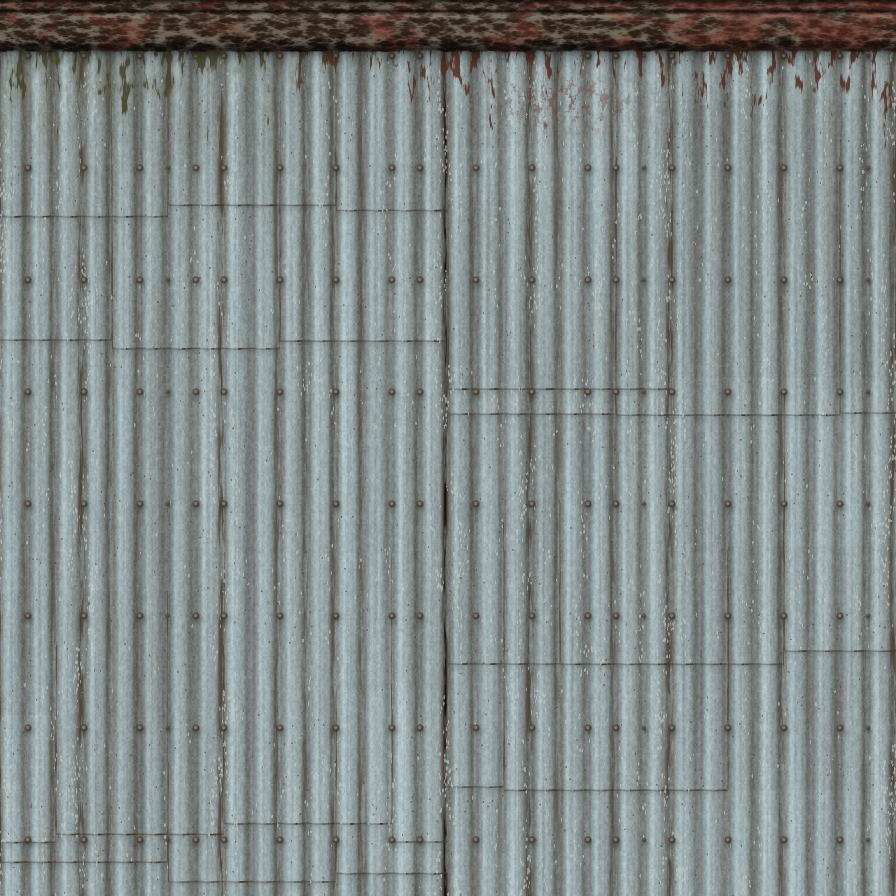
A Shadertoy shader for this texture:

```glsl
// Weathered corrugated cladding: lapped painted sheets, bolt rows and a rusted beam along the top.

vec2 hash2(vec2 p) {
    vec3 q = fract(p.xyx * vec3(.1031, .1030, .0973));
    q += dot(q, q.yzx + 33.33);
    return fract((q.xx + q.yz) * q.zy);
}

// Cellular noise: distance to the nearest point, and that cell's random id
vec2 cells(vec2 p) {
    vec2 base = floor(p), nearest = vec2(9., 0.);
    for (int y = -1; y <= 1; y++)
    for (int x = -1; x <= 1; x++) {
        vec2 cell = base + vec2(x, y), jitter = hash2(cell + 40.);
        float d = length(cell + jitter - p);
        if (d < nearest.x) nearest = vec2(d, hash2(cell + 91.).x);
    }
    return nearest;
}

// Three layers of cellular noise, centred near 0.45
float grime(vec2 p) {
    return .5 * cells(p).x + .3 * cells(p * 2.1 + 7.).x + .2 * cells(p * 4.3 + 19.).x;
}

float bell(float x, float width) { return exp(-x * x / (width * width)); }

void mainImage(out vec4 fragColor, in vec2 fragCoord) {
    vec2 uv = fragCoord / iResolution.xy;
    float px = 1. / iResolution.y;
    float ridge = uv.x * 32.;

    // Lapped sheets: four tiers of seams on each half
    float seam = 0., lapShade = 0., edge = 0., tint = 0.;
    bool right = uv.x > .5;
    for (int i = 0; i < 4; i++) {
        float level = right ? vec4(.567, .528, .264, .112)[i] : vec4(.763, .613, .07, .027)[i];
        float width = right ? .25 : .1875;
        float column = (uv.x + .0625 * float(i)) / width;
        vec2 h = hash2(vec2(floor(column), float(i) + (right ? 17. : 3.)));
        float d = uv.y - level - (h.x - .5) * .026 - .0003 * cos(ridge * 6.2832);
        float shown = step(.12, h.y);
        seam = max(seam, shown * (1. - smoothstep(.0003, .0005 + px, abs(d))));
        lapShade = max(lapShade, shown * step(d, 0.) * exp(-abs(d) / .004));
        float side = min(fract(column), 1. - fract(column)) * width;
        float span = step(0., d) * step(d, .12 + .2 * h.x);
        edge = max(edge, span * (1. - smoothstep(.0003, .0006 + px, side)));
        tint += span * (h.y - .5);
    }

    // Corrugation: 32 ridges, each with a narrow groove and a lit flank
    float k = floor(ridge + .5), f = ridge - k;
    vec2 vary = hash2(vec2(k, 5.));
    float streak = grime(vec2(uv.x * 90., uv.y * 2.)) - .45;
    float shade = .60 - .25 * cos(6.2832 * (f + .1));
    shade -= (.14 + .26 * vary.x) * bell(f + .16, .08);
    shade += .2 * bell(f - .28, .08) - .14 * bell(f - .06, .05) - .1 * bell(f - .42, .04);
    shade += .16 * (vary.y - .5) + .55 * streak + .12 * tint + .06 * (.4 - uv.y);
    vec3 color = mix(vec3(.38, .395, .38), vec3(.66, .725, .735), clamp(shade, 0., 1.1));
    color += .12 * (grime(uv * vec2(220., 90.)) - .45);
    color += .05 * (hash2(floor(uv * vec2(512., 400.))).x - .5);

    // Dirt running down the grooves
    bool dirty = mod(k, 8.) == 0. || mod(k, 16.) == 3.;
    float run = smoothstep(.34, .6, grime(vec2(uv.x * 150., uv.y * 14.)));
    float dirt = bell(f + .1, .13) * run * (dirty ? .9 : .55 * vary.x);
    color = mix(color, vec3(.31, .25, .20), dirt);
    color *= 1. - .55 * bell(uv.x - .497, .0016) * (.5 + run);

    // Seams, sheet edges and the shadows under the laps
    color *= 1. - .14 * lapShade;
    float seamWear = .3 + .5 * smoothstep(.2, -.3, f) * (.5 + run);
    color = mix(color, vec3(.27, .23, .19), max(seam * seamWear, edge * (.3 + .4 * run)));

    // Flaked paint in ragged specks beside the dirty grooves, and small pits
    vec2 flake = cells(uv * vec2(380., 170.));
    float patchy = smoothstep(.42, .62, grime(uv * vec2(60., 9.) + 11.));
    float rarity = 1. - patchy * (dirty ? .5 : mix(.04, .22, smoothstep(.5, .9, vary.y)));
    float chip = smoothstep(.5, .25, flake.x) * step(rarity, flake.y);
    color = mix(color, vec3(.77, .79, .76), .6 * chip);
    vec2 pit = cells(uv * vec2(210., 150.) + 50.);
    color = mix(color, vec3(.27, .23, .19), .5 * smoothstep(.25, .1, pit.x) * step(.97, pit.y));

    // Bolts: seven-ridge rhythm across, eight rows down
    float row = floor(uv.y * 8.);
    bool large = k < 29. ? mod(mod(k - 1., 7.), 2.) == 0. : k == 30.;
    bool small = mod(k, 17.) == 6. || k == 31.;
    if (k > 0. && k < 32. && (large || small)) {
        vec2 p = uv - vec2(k / 32., (row + .5) / 8.);
        float radius = large ? .0039 : .0024, r = length(p);
        color *= 1. - .2 * bell(length(p + vec2(-.001, .003)), radius * 1.5);
        color = mix(color, vec3(.27, .22, .18), .85 * smoothstep(radius + px, radius - px, r));
        float cap = smoothstep(radius * .8, radius * .25, length(p - vec2(-.0004, .0006)));
        color = mix(color, vec3(.54, .48, .41), cap * (large ? .9 : .4));
    }

    // Rust and moss dripping from the beam
    float depth = max(.943 - uv.y, 0.);
    float cluster = .5 + .3 * sin(uv.x * 17. - 1.) + .2 * sin(uv.x * 41.);
    float drip = grime(vec2(uv.x * 80., uv.y * 20.));
    float rust = smoothstep(0., .13, drip - .38 - depth * 3. - .14 * (1. - cluster));
    vec3 stain = mix(vec3(.23, .21, .13), vec3(.32, .17, .12), smoothstep(.15, .5, uv.x));
    color = mix(color, stain, .85 * rust);
    float moss = exp(-depth * 14.) * smoothstep(.5, .1, uv.x) * smoothstep(.25, .6, drip);
    color = mix(color, vec3(.36, .36, .25), .5 * moss);
    float speckle = smoothstep(.44, .6, grime(uv * vec2(110., 80.)));
    color = mix(color, vec3(.43, .27, .25), .6 * speckle * bell(uv.x - .63, .08) * bell(uv.y - .885, .028));
    color *= 1. - .5 * exp(-depth * 130.);

    // Rusted beam with dark lips
    float t = (uv.y - .943) / .057;
    float wear = grime(uv * vec2(45., 110.)), patches = grime(uv * vec2(16., 35.) + 30.);
    vec3 beam = mix(vec3(.18, .12, .09), vec3(.43, .40, .34), smoothstep(.27, .65, wear));
    float redness = smoothstep(.38, .6, patches + .22 * smoothstep(.68, .8, uv.x) - .06);
    beam = mix(beam, vec3(.43, .22, .18) * (.5 + wear), .65 * redness);
    beam *= 1. - .6 * smoothstep(.3, .05, t + .25 * (wear - .45));
    beam *= 1. - .6 * bell(t - .78, .04) - .6 * bell(t - 1., .06);
    beam += .07 * bell(t - .68, .05);
    color = mix(color, beam, smoothstep(-px, px, uv.y - .943 - .004 * (wear - .45)));

    fragColor = vec4(clamp(color, 0., 1.), 1.);
}
```
